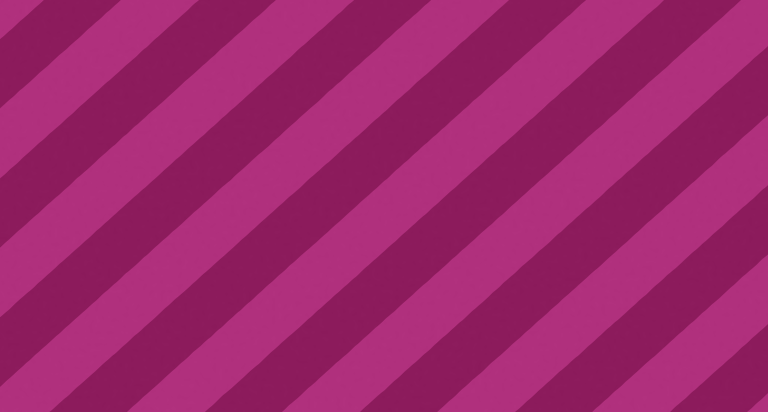
Give the GLSL for this pattern, as a WebGL 2 fragment shader.

```glsl
#version 300 es
precision highp float;
// Broad diagonal stripes in two magentas, with slightly uneven edges.

uniform vec2 u_resolution;
out vec4 fragColor;

const vec3 LIGHT_MAGENTA = vec3(0.690, 0.188, 0.490);
const vec3 DARK_MAGENTA = vec3(0.549, 0.106, 0.361);
const vec2 REPEATS = vec2(4.952, 2.962);  // stripe pairs across and down
const float DARK_CENTER = 0.531;          // phase of a dark stripe's middle
const float DARK_WIDTH = 0.497;           // share of each repeat
const float EDGE_WOBBLE = 0.005;          // in repeats
const float WOBBLE_SCALE = 38.0;          // noise cells per canvas height
const float MOTTLE = 0.006;               // faint tonal variation
const float MOTTLE_SCALE = 70.0;

vec2 hashGradient(vec2 cell) {
    vec3 p = fract(cell.xyx * vec3(0.1031, 0.1030, 0.0973));
    p += dot(p, p.yzx + 33.33);
    float angle = 6.28319 * fract((p.x + p.y) * p.z);
    return vec2(cos(angle), sin(angle));
}

float gradientNoise(vec2 p) {
    vec2 cell = floor(p);
    vec2 f = fract(p);
    vec2 blend = f * f * f * (f * (f * 6.0 - 15.0) + 10.0);
    float a = dot(hashGradient(cell), f);
    float b = dot(hashGradient(cell + vec2(1, 0)), f - vec2(1, 0));
    float c = dot(hashGradient(cell + vec2(0, 1)), f - vec2(0, 1));
    float d = dot(hashGradient(cell + vec2(1, 1)), f - vec2(1, 1));
    return mix(mix(a, b, blend.x), mix(c, d, blend.x), blend.y);
}

void main() {
    vec2 uv = gl_FragCoord.xy / u_resolution;
    vec2 point = gl_FragCoord.xy / u_resolution.y;

    // Phase grows rightward and downward, so stripes rise to the right.
    float phase = dot(vec2(uv.x, 1.0 - uv.y), REPEATS);
    phase += EDGE_WOBBLE * gradientNoise(point * WOBBLE_SCALE);

    // Signed distance to the dark stripe's edge, in repeats.
    float edge = abs(fract(phase - DARK_CENTER + 0.5) - 0.5) - 0.5 * DARK_WIDTH;
    float pixel = length(REPEATS / u_resolution);
    float dark = clamp(0.5 - edge / pixel, 0.0, 1.0);

    vec3 color = mix(LIGHT_MAGENTA, DARK_MAGENTA, dark);
    color += MOTTLE * gradientNoise(point * MOTTLE_SCALE);
    fragColor = vec4(color, 1.0);
}
```
